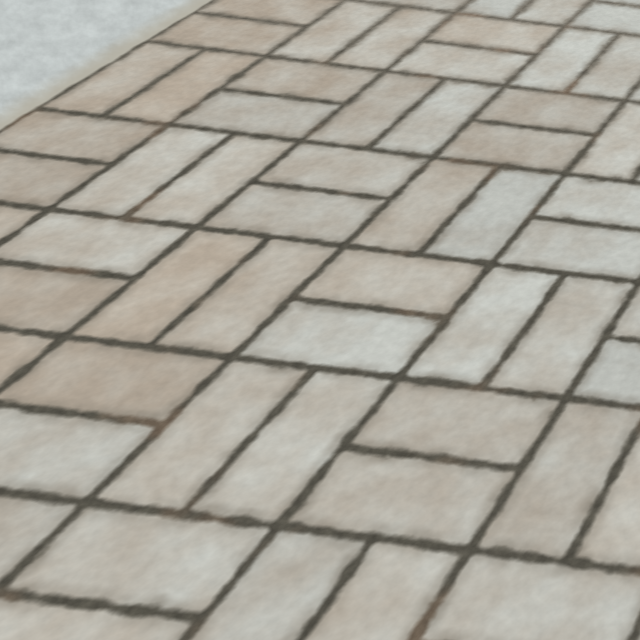
Reproduce this texture procedurally as a three.js fragment shader.

```glsl
// Weathered basketweave brick paving receding in perspective beside a pale rendered kerb.
varying vec2 vUv;

// Ground plane: one unit is a square block of two bricks
const vec2 ORIGIN = vec2(0.5378, 0.616);
const vec2 STEP_U = vec2(0.2305, -0.0286);
const vec2 STEP_V = vec2(0.2174, 0.2254);
const float SHRINK = 0.116;        // perspective shrink per block

const float JOINT_HALF = 0.024;
const float CORNER = 0.025;
const float SOFTNESS = 0.019;
const float WOBBLE = 0.022;
const float GRIME_REACH = 0.085;
const float KERB_U = -3.0;

const vec3 WARM_BRICK = vec3(0.70, 0.655, 0.595);
const vec3 COOL_BRICK = vec3(0.755, 0.765, 0.74);
const vec3 GRIME = vec3(0.50, 0.475, 0.43);
const vec3 JOINT = vec3(0.335, 0.325, 0.29);
const vec3 FAR_JOINT = vec3(0.45, 0.43, 0.39);
const vec3 KERB = vec3(0.755, 0.78, 0.775);
const vec3 KERB_EDGE = vec3(0.70, 0.68, 0.62);

float hash(vec2 p) {
  vec3 q = fract(vec3(p.xyx) * 0.1031);
  q += dot(q, q.yzx + 33.33);
  return fract((q.x + q.y) * q.z);
}

vec2 gradient(vec2 cell) {
  float angle = 6.2832 * hash(cell);
  return vec2(cos(angle), sin(angle));
}

float gradientNoise(vec2 p) {
  vec2 i = floor(p), f = fract(p);
  vec2 w = f * f * f * (f * (f * 6.0 - 15.0) + 10.0);
  vec2 e = vec2(1.0, 0.0);
  float low = mix(dot(gradient(i), f), dot(gradient(i + e), f - e), w.x);
  float high = mix(dot(gradient(i + e.yx), f - e.yx),
                   dot(gradient(i + e.xx), f - e.xx), w.x);
  return 1.4 * mix(low, high, w.y);
}

float fbm(vec2 p) {
  float sum = 0.0, amplitude = 0.55;
  for (int i = 0; i < 4; i++) {
    sum += amplitude * gradientNoise(p);
    p = mat2(1.6, 1.2, -1.2, 1.6) * p + 17.3;
    amplitude *= 0.5;
  }
  return sum;
}

// Inverse perspective: canvas point to block coordinates
vec2 toGround(vec2 p) {
  vec2 r = p - ORIGIN;
  vec2 v = STEP_V - SHRINK * p;
  float det = STEP_U.x * v.y - STEP_U.y * v.x;
  return vec2(r.x * v.y - r.y * v.x, STEP_U.x * r.y - STEP_U.y * r.x) / det;
}

float roundedBox(vec2 p, vec2 halfSize, float radius) {
  vec2 q = abs(p) - halfSize + radius;
  return length(max(q, 0.0)) + min(max(q.x, q.y), 0.0) - radius;
}

vec3 paving(vec2 p, vec2 ground) {
  // Alternate blocks turn their pair of bricks by a quarter
  vec2 block = floor(ground), local = fract(ground);
  if (mod(block.x + block.y, 2.0) > 0.5) local = local.yx;
  float side = step(0.5, local.x);
  vec2 centred = vec2(local.x - 0.25 - 0.5 * side, local.y - 0.5);
  vec2 id = block * vec2(2.0, 1.0) + vec2(side + 40.0, 60.0);
  float tint = hash(id), shade = hash(id + 71.7);

  // Brick face: own tint, broad stains and fine grain
  float stain = fbm(ground * 3.0 + 9.0 * tint);
  float grain = fbm(ground * 17.0);
  float coolness = 0.55 + 0.65 * (tint - 0.5) + 0.55 * (p.x - 0.5)
                 - 0.15 * (p.y - 0.5) + 0.55 * stain;
  vec3 colour = mix(WARM_BRICK, COOL_BRICK, clamp(coolness, 0.0, 1.0));
  colour *= 1.0 + 0.06 * (shade - 0.5) + 0.05 * stain + 0.06 * grain;

  // Uneven edges, with chips where the wear noise peaks
  float wear = fbm(ground * 4.5 + 31.0);
  float chips = smoothstep(0.15, 0.55, wear);
  float edge = roundedBox(centred, vec2(0.25, 0.5) - JOINT_HALF, CORNER);
  edge += WOBBLE * (fbm(ground * 8.0 + 5.0) + 0.8 * chips * (0.5 + grain));

  float grime = smoothstep(-GRIME_REACH, 0.0, edge);
  colour = mix(colour, GRIME, grime * clamp(0.32 + 0.6 * wear, 0.08, 0.8));

  // Earth-filled joints fade with distance
  float distanceFade = smoothstep(0.5, 4.0, ground.y);
  float soft = SOFTNESS * (1.0 + 0.3 * max(ground.y, 0.0));
  vec3 joint = mix(JOINT, FAR_JOINT, distanceFade) * (1.0 + 0.25 * grain);
  joint += vec3(0.09, 0.05, 0.03) * smoothstep(0.1, 0.5, fbm(ground * 1.7 + 80.0));
  return mix(colour, joint, smoothstep(-soft, soft, edge));
}

vec3 kerb(vec2 p, float inset) {
  float streaks = fbm(p * vec2(26.0, 48.0));
  vec3 colour = KERB * (1.0 + 0.10 * streaks + 0.04 * fbm(p * 100.0));
  float band = 1.0 - smoothstep(0.03, 0.28, inset + 0.06 * streaks);
  return mix(colour, KERB_EDGE, 0.8 * band);
}

void main() {
  vec2 ground = toGround(vUv);
  float inset = KERB_U - ground.x + 0.02 * fbm(ground * 5.0);
  vec3 colour = mix(paving(vUv, ground), kerb(vUv, inset), smoothstep(-0.015, 0.03, inset));
  gl_FragColor = vec4(colour, 1.0);
}
```
